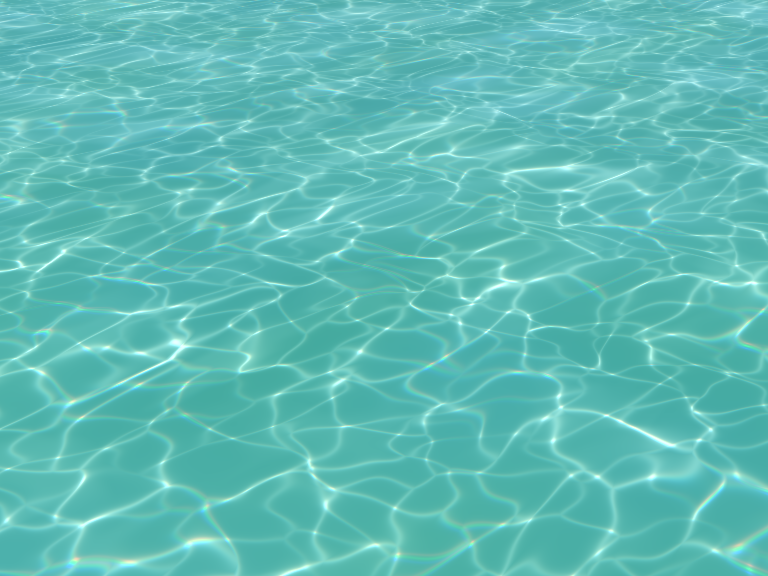
A WebGL 2 fragment shader for this texture:

```glsl
#version 300 es
precision highp float;
// Sunlit shallow turquoise water: a web of caustic light receding in perspective.

uniform vec2 u_resolution;
out vec4 fragColor;

vec2 hash2(vec2 p) {
    vec3 q = fract(p.xyx * vec3(0.1031, 0.1030, 0.0973));
    q += dot(q, q.yzx + 33.33);
    return fract((q.xx + q.yz) * q.zy);
}

// Gap between the two nearest cell centres: zero along cell borders.
float cellGap(vec2 p) {
    vec2 cell = floor(p), local = fract(p);
    float nearest = 9.0, second = 9.0;
    for (int j = -1; j <= 1; j++) {
        for (int i = -1; i <= 1; i++) {
            vec2 offset = vec2(i, j);
            float d = length(offset + 0.06 + 0.88 * hash2(cell + offset) - local);
            second = min(second, max(nearest, d));
            nearest = min(nearest, d);
        }
    }
    return second - nearest;
}

// Soft, smooth patches from layered sines, about -1 to 1.
float patches(vec2 p) {
    float a = sin(p.x * 1.1 + 1.7 * sin(p.y * 0.7 + 0.6));
    float b = sin(p.y * 1.3 + 1.5 * sin(p.x * 0.9 + 2.1));
    float c = sin(dot(p, vec2(1.9, -1.4)) + 1.2 * sin(p.y * 1.7));
    return 0.4 * a + 0.35 * b + 0.25 * c;
}

// Bends straight cell borders into wavering threads.
vec2 ripple(vec2 p) {
    p += 0.27 * sin(p.yx * vec2(1.7, 1.4) + vec2(0.4, 2.3));
    p += 0.13 * sin(p.yx * vec2(3.7, 3.1) + vec2(1.9, 0.7));
    return p + 0.06 * sin(p.yx * vec2(8.3, 7.1) + vec2(3.1, 5.2));
}

float thread(float gap, float width) {
    return width * width / (gap * gap + width * width);
}

// Light focused on the bed: a broad web, finer threads and faint veils.
float caustics(vec2 p, float far) {
    float glow = 0.5 + 0.5 * patches(p * 1.3 + 4.0);
    float fineGlow = 0.5 + 0.5 * patches(p * 1.6 + 17.0);
    float width = 0.035 + 0.05 * glow + 0.05 * far;
    float web = thread(cellGap(ripple(p)), width);
    vec2 stretched = mat2(0.98, 0.22, -0.18, 1.40) * p + 31.0;
    float fine = thread(cellGap(ripple(stretched)), width * 1.15);
    float light = web * (0.16 + 0.46 * glow) + fine * (0.07 + 0.34 * fineGlow);
    light += 0.38 * web * fine;
    float veil = smoothstep(0.05, 0.75, patches(ripple(p * 1.9) + 53.0));
    return light * mix(1.0, 0.62, far) + 0.11 * veil;
}

void main() {
    vec2 uv = gl_FragCoord.xy / u_resolution.y;
    float aspect = u_resolution.x / u_resolution.y;
    float far = smoothstep(0.35, 1.0, uv.y);

    // Project the canvas onto the receding water plane.
    float depth = 1.0 / (1.45 - uv.y);
    vec2 p = vec2((uv.x - 0.5 * aspect) * 7.6, 14.0) * depth;
    p.y -= 0.25 * p.x;
    p += 40.0;

    // Surface swell displaces the web more strongly further away.
    float swell = sin(dot(p, vec2(0.8, 1.5)) + 1.6 * sin(p.x * 0.6));
    p += vec2(0.30, 0.12) * swell * smoothstep(0.1, 0.7, uv.y);

    // Dispersion splits the colours at scattered spots.
    float split = 0.008 + 0.034 * smoothstep(0.1, 0.6, patches(p * 1.5 + 9.0));
    vec3 light;
    for (int channel = 0; channel < 3; channel++) {
        vec2 shift = vec2(0.5, 1.0) * split * (float(channel) - 1.0);
        light[channel] = caustics(p + shift, far);
    }

    // Water body, cooler and greyer towards the far side.
    float shade = patches(p * 0.55 + 23.0);
    vec3 water = mix(vec3(0.285, 0.682, 0.650), vec3(0.315, 0.675, 0.675), far);
    water += vec3(0.030, 0.025, 0.022) * shade;
    water.b += 0.018 * patches(p * 0.9 + 71.0);

    // Sky glints lie in flat streaks on the distant surface.
    float streak = patches(vec2(uv.x * 9.0, uv.y * 75.0 + 2.0 * sin(uv.x * 5.0)));
    water += vec3(0.07, 0.05, 0.065) * far * smoothstep(-0.1, 0.9, streak);

    vec3 color = water + light * vec3(0.42, 0.30, 0.28);
    color += 0.14 * smoothstep(0.65, 1.2, light);
    fragColor = vec4(clamp(color, 0.0, 1.0), 1.0);
}
```
